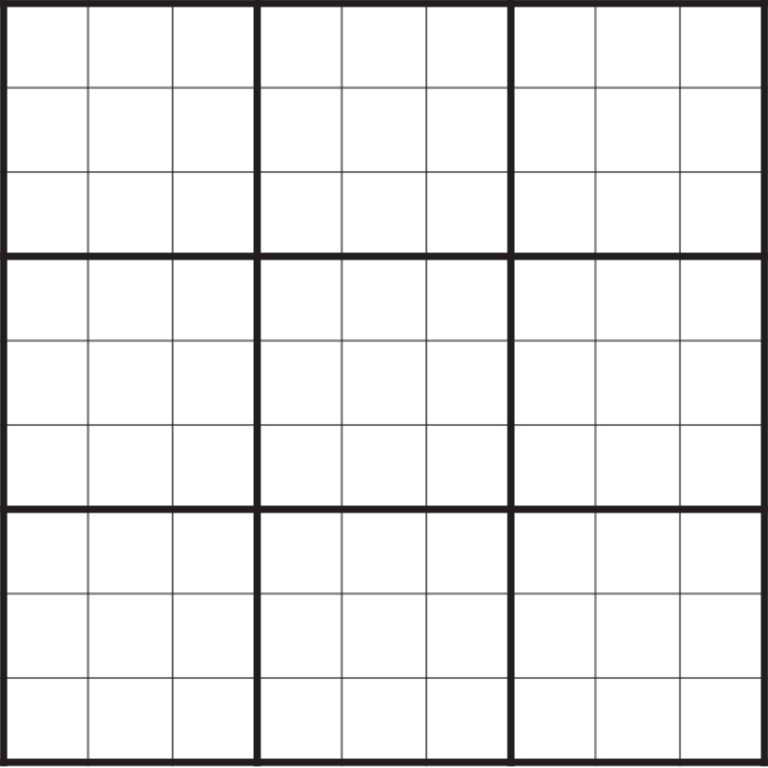
Write a Shadertoy shader that draws this pattern.

```glsl
// A square ruled grid of 9 by 9 white cells, grouped 3 by 3 by heavy dark rules.
// Each axis finds its nearest rule, picks heavy or fine by index modulo 3,
// and box-filters its width; the two axes are then layered as ink on paper.

const vec3 PAPER = vec3(1.0);
const vec3 INK = vec3(0.133, 0.118, 0.122);
const float CELLS = 9.0;                      // cells per axis
const float BLOCK = 3.0;                      // cells between heavy rules
const vec2 FIRST_RULE = vec2(0.0046, 0.0044); // from left and top
const vec2 PITCH = vec2(0.1101, 0.1098);      // rule spacing across and down
const float HEAVY_WIDTH = 0.0095;
const float FINE_WIDTH = 0.0017;
const float CRISP_BLUR = 0.0024;
const float SOFT_BLUR = 0.0034;               // first fine rule of each block

// Share of a filter window of size blur that lies before an edge
float edgeCoverage(float signedDistance, float blur) {
    return clamp(signedDistance / blur + 0.5, 0.0, 1.0);
}

// Ink coverage of the rule nearest to a position along one axis
float ruleCoverage(float position, float first, float pitch, float pixel) {
    float index = clamp(floor((position - first) / pitch + 0.5), 0.0, CELLS);
    float offset = position - first - index * pitch;
    float placeInBlock = mod(index, BLOCK);
    bool heavy = placeInBlock < 0.5;
    bool soft = abs(placeInBlock - 1.0) < 0.5;

    float halfWidth = 0.5 * (heavy ? HEAVY_WIDTH : FINE_WIDTH);
    float blur = max(pixel, soft ? SOFT_BLUR : CRISP_BLUR);
    return edgeCoverage(offset + halfWidth, blur)
         - edgeCoverage(offset - halfWidth, blur);
}

// Keeps ink inside the outer frame along one axis
float insideFrame(float position, float first, float pitch, float pixel) {
    float halfSpan = 0.5 * (CELLS * pitch + HEAVY_WIDTH);
    float center = first + 0.5 * CELLS * pitch;
    return edgeCoverage(halfSpan - abs(position - center), max(pixel, CRISP_BLUR));
}

void mainImage(out vec4 fragColor, in vec2 fragCoord) {
    // Canvas units, measured from the top left
    vec2 p = fragCoord / iResolution.xy;
    p.y = 1.0 - p.y;
    vec2 pixel = 1.0 / iResolution.xy;

    float vertical = ruleCoverage(p.x, FIRST_RULE.x, PITCH.x, pixel.x)
                   * insideFrame(p.y, FIRST_RULE.y, PITCH.y, pixel.y);
    float horizontal = ruleCoverage(p.y, FIRST_RULE.y, PITCH.y, pixel.y)
                     * insideFrame(p.x, FIRST_RULE.x, PITCH.x, pixel.x);

    // Overlay both sets of rules on the paper
    float ink = 1.0 - (1.0 - vertical) * (1.0 - horizontal);
    fragColor = vec4(mix(PAPER, INK, ink), 1.0);
}
```
